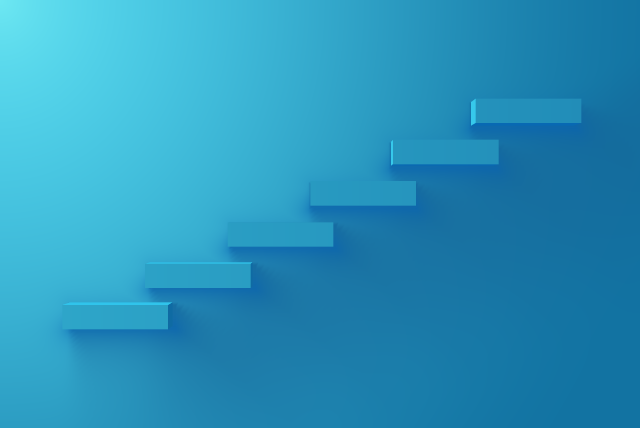
This background is drawn by a WebGL 2 fragment shader. Its source:

```glsl
#version 300 es
precision highp float;
// Six floating blocks climb like a staircase along a softly lit blue wall.

#define STEP_COUNT 6
#define FIRST_CENTER vec2(0.269, 0.2588)
#define STEP_RISE vec2(0.1932, 0.0965)
#define HALF_SIZE vec2(0.1235, 0.0285)
#define EYE vec2(0.75, 0.50)
#define DEPTH 0.03
#define SHADOW_DRIFT vec2(0.11, -0.12)
#define SHADOW_SPREAD vec2(0.07, 0.03)
#define SHADOW_STRENGTH 0.70
#define SHADOW_SAMPLES 24
#define HALO_WIDTH 0.024
#define SLOPE_SHADE 0.38

uniform vec2 u_resolution;
out vec4 fragColor;

const vec3 SHADOW_BLUE = vec3(0.08, 0.395, 0.595);
const vec3 HALO_BLUE = vec3(0.03, 0.39, 0.71);

float boxDistance(vec2 p, vec2 halfSize) {
    vec2 d = abs(p) - halfSize;
    return length(max(d, 0.0)) + min(max(d.x, d.y), 0.0);
}

vec2 stepCenter(int i) {
    return FIRST_CENTER + STEP_RISE * float(i);
}

// Light falls off with distance from the upper left corner.
vec3 wallColor(vec2 p) {
    float d = length((p - vec2(0.0, 1.0)) * vec2(1.0, 0.9));
    float fall = smoothstep(0.1, 1.65, d);
    vec3 wall = mix(vec3(0.28, 0.79, 0.90), vec3(0.07, 0.45, 0.635), fall);
    return wall + vec3(0.15, 0.12, 0.05) * exp(-5.0 * d);
}

// The block outline drifts, widens and blurs as its shadow travels.
float castShadow(vec2 p, vec2 halfSize) {
    float shade = 0.0;
    for (int j = 0; j < SHADOW_SAMPLES; j++) {
        float t = 0.04 + 1.6 * float(j) / float(SHADOW_SAMPLES - 1);
        float blur = 0.002 + 0.07 * t;
        float d = boxDistance(p - SHADOW_DRIFT * t, halfSize + SHADOW_SPREAD * t);
        shade = max(shade, (1.0 - smoothstep(-blur, blur, d)) * exp(-1.0 * t));
    }
    return shade;
}

// Broad dimming of the wall beneath the whole flight.
float slopeShade(vec2 p) {
    vec2 along = normalize(STEP_RISE);
    float below = dot(p - FIRST_CENTER, vec2(along.y, -along.x));
    float band = smoothstep(-0.02, 0.12, below) * (1.0 - smoothstep(0.15, 0.6, below));
    return SLOPE_SHADE * band * smoothstep(0.2, 0.6, p.x);
}

vec3 shadedWall(vec2 p) {
    float light = 1.0 - slopeShade(p);
    float halo = 0.0;
    for (int i = 0; i < STEP_COUNT; i++) {
        vec2 q = p - mix(stepCenter(i), EYE, DEPTH);
        light *= 1.0 - SHADOW_STRENGTH * castShadow(q, HALF_SIZE);
        float d = max(boxDistance(q - vec2(0.004, -0.006), HALF_SIZE), 0.0);
        float below = 1.0 - smoothstep(-0.045, 0.02, q.y);
        halo = max(halo, exp(-d / HALO_WIDTH) * mix(0.16, 0.60, below));
    }
    vec3 color = mix(SHADOW_BLUE, wallColor(p), light);
    return mix(color, HALO_BLUE, halo);
}

// A ray from the eye meets each block; the entry axis selects the face.
vec4 blockColor(vec2 p) {
    vec2 ray = p - EYE + 1e-5;
    for (int i = 0; i < STEP_COUNT; i++) {
        vec2 center = stepCenter(i) - EYE;
        vec2 a = (center - HALF_SIZE) / ray;
        vec2 b = (center + HALF_SIZE) / ray;
        vec2 enter = min(a, b);
        vec2 leave = min(max(a, b), vec2(1.0 / (1.0 - DEPTH)));
        float hit = max(max(enter.x, enter.y), 1.0);
        if (hit > min(leave.x, leave.y)) continue;
        vec3 face = mix(vec3(0.185, 0.66, 0.795), vec3(0.13, 0.55, 0.72), p.x / 1.4);
        if (hit > 1.0) {
            if (enter.x > enter.y)
                face = ray.x > 0.0 ? vec3(0.21, 0.79, 0.92) : vec3(0.06, 0.42, 0.64);
            else
                face = ray.y > 0.0 ? vec3(0.03, 0.41, 0.70) : vec3(0.19, 0.77, 0.92);
        }
        return vec4(face, 1.0);
    }
    return vec4(0.0);
}

void main() {
    vec2 p = gl_FragCoord.xy / u_resolution.y;

    // Average a 3 x 3 grid of rays for smooth block edges.
    vec4 blocks = vec4(0.0);
    for (int k = 0; k < 9; k++) {
        vec2 offset = (vec2(k % 3, k / 3) - 1.0) / 3.0;
        blocks += blockColor(p + offset / u_resolution.y) / 9.0;
    }
    fragColor = vec4(shadedWall(p) * (1.0 - blocks.a) + blocks.rgb, 1.0);
}
```
